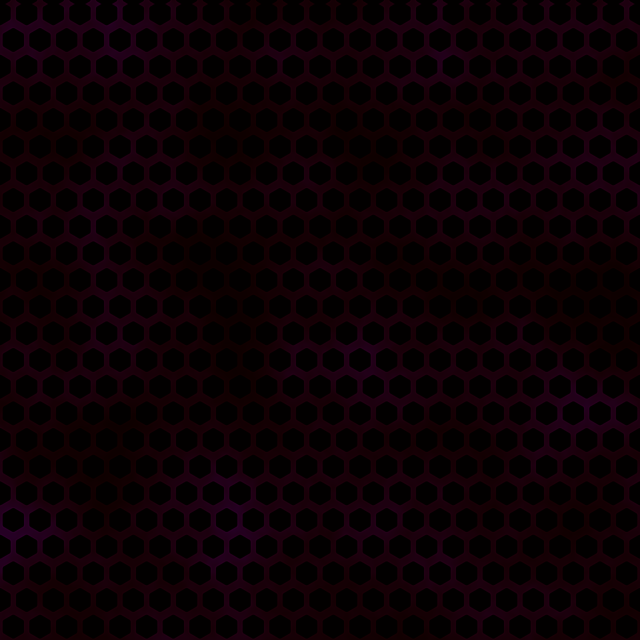
Give the GLSL for this pattern, as a Shadertoy shader.

```glsl
// A dark perforated sheet: 24 by 24 staggered, rounded hexagonal holes.
// Each hole is a distance function in a row-shifted cell; layered gradient
// noise drifts the metal between deep red and purple.

vec2 hashGradient(vec2 p) {
    p = vec2(dot(p, vec2(127.1, 311.7)), dot(p, vec2(269.5, 183.3)));
    return 2.0 * fract(sin(p) * 43758.5) - 1.0;
}

float gradientNoise(vec2 p) {
    vec2 i = floor(p), f = fract(p);
    vec2 u = f * f * f * (f * (f * 6.0 - 15.0) + 10.0);
    vec2 e = vec2(0.0, 1.0);
    float low = mix(dot(hashGradient(i), f),
                    dot(hashGradient(i + e.yx), f - e.yx), u.x);
    float high = mix(dot(hashGradient(i + e.xy), f - e.xy),
                     dot(hashGradient(i + e.yy), f - e.yy), u.x);
    return mix(low, high, u.y);
}

float layeredNoise(vec2 p) {
    float sum = 0.0, amplitude = 0.6;
    for (int octave = 0; octave < 4; octave++) {
        sum += amplitude * gradientNoise(p);
        p = mat2(1.6, 1.2, -1.2, 1.6) * p + 7.3;
        amplitude *= 0.5;
    }
    return sum;
}

// Pointy-topped hexagon with rounded corners
float roundedHexagon(vec2 p, float apothem, float radius) {
    const vec2 mirror = vec2(-0.5, 0.8660254);
    float inner = apothem - radius;
    p = abs(p);
    p -= 2.0 * max(dot(p, mirror), 0.0) * mirror;
    float halfSide = inner * 0.57735;
    vec2 nearest = vec2(inner, clamp(p.y, -halfSide, halfSide));
    return length(p - nearest) * sign(p.x - inner) - radius;
}

void mainImage(out vec4 fragColor, in vec2 fragCoord) {
    vec2 uv = fragCoord / iResolution.xy;
    vec2 grid = uv * 24.0;
    float pixel = 24.0 / iResolution.y;

    // Staggered holes, with a cropped row overlapping the top edge
    float row = min(floor(grid.y), 23.0);
    float x = fract(grid.x + 0.5 * mod(row, 2.0)) - 0.5;
    float hole = roundedHexagon(vec2(x, grid.y - row - 0.5), 0.40, 0.10);
    if (row > 22.5)
        hole = min(hole, roundedHexagon(vec2(x, grid.y - 24.2), 0.40, 0.10));

    // Cloudy tint with fine grain
    float cloud = layeredNoise(uv * 5.0 + 2.7);
    float grain = gradientNoise(uv * 90.0);
    float tint = clamp(0.45 + 1.3 * cloud + 0.10 * grain, 0.0, 1.0);
    vec3 metal = vec3(0.05 + 0.095 * tint, 0.0, 0.14 * tint * tint);

    // Faint lit rim around every hole
    float rim = 1.0 - smoothstep(0.0, 0.045, abs(hole - 0.025));
    metal *= 1.0 + 0.18 * rim;

    float solid = smoothstep(-0.7 * pixel, 0.7 * pixel, hole);
    fragColor = vec4(mix(vec3(0.006, 0.0, 0.0), metal, solid), 1.0);
}
```
